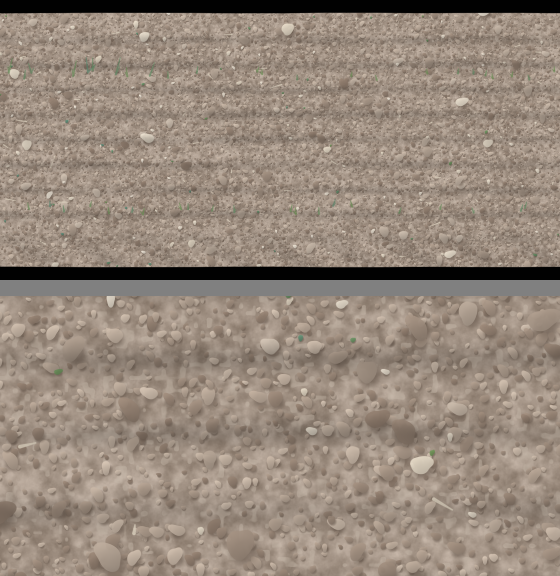
Top: the whole. Bottom: its middle third, enlarged.
Reproduce this texture procedurally as a WebGL 2 fragment shader.

```glsl
#version 300 es
precision highp float;
// Tilled stony soil: horizontal furrows, scattered pebbles, straw and sprouts between black strips.

uniform vec2 u_resolution;
out vec4 fragColor;

const vec3 SOIL = vec3(0.622, 0.562, 0.510);
const vec3 SOIL_DARK = vec3(0.45, 0.385, 0.335);
const vec3 SOIL_PALE = vec3(0.75, 0.70, 0.645);
const vec3 STONE_DARK = vec3(0.52, 0.45, 0.395);
const vec3 STONE_PALE = vec3(0.76, 0.70, 0.64);
const vec3 CHALK = vec3(0.88, 0.85, 0.80);
const vec3 STRAW = vec3(0.82, 0.78, 0.71);
const vec3 LEAF = vec3(0.40, 0.54, 0.31);
const vec3 TEAL = vec3(0.33, 0.51, 0.44);
const vec3 STRIP = vec3(0.005);
const float FURROW_PITCH = 0.0895;
const float FURROW_PHASE = 0.5;
const float FURROW_DEPTH = 0.32;
const float FIELD_BOTTOM = 0.047;
const float FIELD_TOP = 0.953;
const vec2 SPROUT_ROWS = vec2(0.735, 0.252);
const float SPROUT_PITCH = 0.055;

float pixel;

vec3 hash3(vec2 cell, float seed) {
    uvec3 v = uvec3(ivec3(vec3(cell, seed) + 4096.0));
    v = v * 1664525u + 1013904223u;
    v.x += v.y * v.z; v.y += v.z * v.x; v.z += v.x * v.y;
    v ^= v >> 16u;
    v.x += v.y * v.z; v.y += v.z * v.x; v.z += v.x * v.y;
    return vec3(v >> 8u) / 16777216.0;
}

float noise(vec2 p) {
    vec2 i = floor(p), f = fract(p);
    f = f * f * (3.0 - 2.0 * f);
    return mix(mix(hash3(i, 0.0).x, hash3(i + vec2(1, 0), 0.0).x, f.x),
               mix(hash3(i + vec2(0, 1), 0.0).x, hash3(i + vec2(1, 1), 0.0).x, f.x), f.y);
}

float fbm(vec2 p) {
    float sum = 0.0, weight = 0.5;
    for (int i = 0; i < 4; i++) {
        sum += weight * noise(p);
        p = mat2(1.6, 1.2, -1.2, 1.6) * p + 7.3;
        weight *= 0.5;
    }
    return sum;
}

float cover(float d) { return 1.0 - smoothstep(-0.75 * pixel, 0.75 * pixel, d); }

float blade(vec2 p, vec2 axis, float width) {
    float t = clamp(dot(p, axis) / dot(axis, axis), 0.0, 1.0);
    return cover(length(p - axis * t) - width * (1.0 - 0.6 * t));
}

// Irregular stones, one candidate per cell, lit from the upper left
vec3 stones(vec3 col, vec2 p, float size, float density, float radius, vec3 dark, vec3 pale, float seed) {
    vec2 home = floor(p / size);
    for (int k = 0; k < 9; k++) {
        vec2 cell = home + vec2(k % 3 - 1, k / 3 - 1);
        vec3 place = hash3(cell, seed), look = hash3(cell, seed + 1.0);
        if (place.z > density) continue;
        vec2 q = p - (cell + place.xy) * size;
        float a = look.x * 6.283, r = radius * mix(0.5, 1.0, look.y * look.y);
        q = mat2(cos(a), -sin(a), sin(a), cos(a)) * q * vec2(0.85, 1.2);
        float angle = atan(q.y, q.x);
        float edge = r * (1.0 + 0.13 * sin(2.0 * angle + a * 5.0) + 0.09 * sin(3.0 * angle + a * 3.0));
        vec2 offset = p - (cell + place.xy) * size;
        float shadow = 1.0 - smoothstep(0.5, 1.35, length(offset + vec2(-0.25, 0.45) * r) / r);
        col = mix(col, SOIL_DARK * 0.85, 0.55 * shadow);
        float light = dot(offset / r, vec2(-0.35, 0.8));
        vec3 tone = mix(dark, pale, look.z) * (1.0 + 0.11 * light);
        col = mix(col, tone, 0.88 * cover(length(q) - edge));
    }
    return col;
}

// Thin pale stalks lying at any angle
vec3 stalks(vec3 col, vec2 p, float size, float density) {
    vec2 home = floor(p / size);
    for (int k = 0; k < 9; k++) {
        vec2 cell = home + vec2(k % 3 - 1, k / 3 - 1);
        vec3 place = hash3(cell, 40.0), look = hash3(cell, 41.0);
        float a = look.x * 6.283;
        vec2 axis = vec2(cos(a), 0.6 * sin(a)) * mix(0.012, 0.045, look.y * look.y);
        float m = blade(p - (cell + place.xy) * size, axis, 0.0022);
        col = mix(col, STRAW, 0.85 * m * step(place.z, density));
    }
    return col;
}

// Seedlings along the sown rows, tallest at the upper left
vec3 sprouts(vec3 col, vec2 p) {
    for (int row = 0; row < 2; row++) {
        for (int k = -1; k <= 1; k++) {
            vec2 cell = vec2(floor(p.x / SPROUT_PITCH) + float(k), row);
            vec3 place = hash3(cell, 50.0), look = hash3(cell, 51.0);
            float vigour = row == 0 ? 1.0 - smoothstep(0.4, 0.75, cell.x * SPROUT_PITCH) : 0.15;
            vec2 base = vec2((cell.x + place.x) * SPROUT_PITCH, SPROUT_ROWS[row] + 0.035 * (place.y - 0.6));
            float tall = mix(0.016, 0.065, vigour * look.x);
            float m = max(blade(p - base, vec2(0.7 * (look.y - 0.5), 1.0) * tall, 0.0035),
                          blade(p - base, vec2(look.z - 0.5, 0.45) * tall, 0.003));
            col = mix(col, mix(LEAF, TEAL, look.z * look.z), 0.7 * m * step(place.z, 0.5 + 0.2 * vigour));
        }
    }
    return col;
}

void main() {
    vec2 p = gl_FragCoord.xy / u_resolution.y;
    pixel = 1.0 / u_resolution.y;

    // Soil grain and broad stains
    float grain = fbm(p * 75.0) - 0.47;
    vec3 col = SOIL + 0.32 * grain + 0.09 * (fbm(p * vec2(5.0, 9.0)) - 0.47);
    col = mix(col, SOIL_PALE, 0.45 * smoothstep(0.66, 0.85, noise(p * 130.0)));

    // Layers of grit, pebbles, clods and chalk
    col = stones(col, p, 0.0125, 0.55, 0.0052, STONE_DARK, STONE_PALE, 2.0);
    col = stones(col, p, 0.025, 0.50, 0.0095, STONE_DARK, STONE_PALE, 6.0);
    col = stones(col, p, 0.070, 0.42, 0.0180, STONE_DARK, SOIL_PALE, 10.0);
    col = stones(col, p, 0.060, 0.20, 0.0080, STRAW, CHALK, 14.0);
    col = stones(col, p, 0.170, 0.22, 0.0220, STRAW, CHALK, 18.0);
    col = stones(col, p, 0.080, 0.12, 0.0060, TEAL, LEAF, 22.0);
    col = stalks(col, p, 0.110, 0.22);

    // Furrows with wavering, uneven grooves
    float waver = 0.012 * (noise(p * vec2(4.0, 11.0)) - 0.5) + 0.008 * grain;
    float across = abs(fract((p.y + waver - FURROW_PHASE) / FURROW_PITCH + 0.5) - 0.5);
    float groove = exp(-pow(across / 0.17, 2.0)) * mix(0.45, 1.0, noise(p * vec2(6.0, 12.0) + 3.0));
    float ends = smoothstep(0.10, 0.20, p.y) * (1.0 - smoothstep(0.84, 0.92, p.y));
    col *= 1.035 - 0.55 * FURROW_DEPTH * groove * ends;
    col *= 1.0 - 0.07 * (1.0 - smoothstep(0.08, 0.22, p.y)) * (0.6 + 0.7 * sin(p.x * 28.0 + p.y * 45.0));

    col = sprouts(col, p);

    // Black strips with slightly uneven edges
    float wobble = 0.003 * (noise(vec2(p.x * 6.0, 2.0)) - 0.5);
    float field = cover(max(FIELD_BOTTOM - p.y, p.y - FIELD_TOP) + wobble);
    fragColor = vec4(mix(STRIP, clamp(col, 0.0, 1.0), field), 1.0);
}
```
